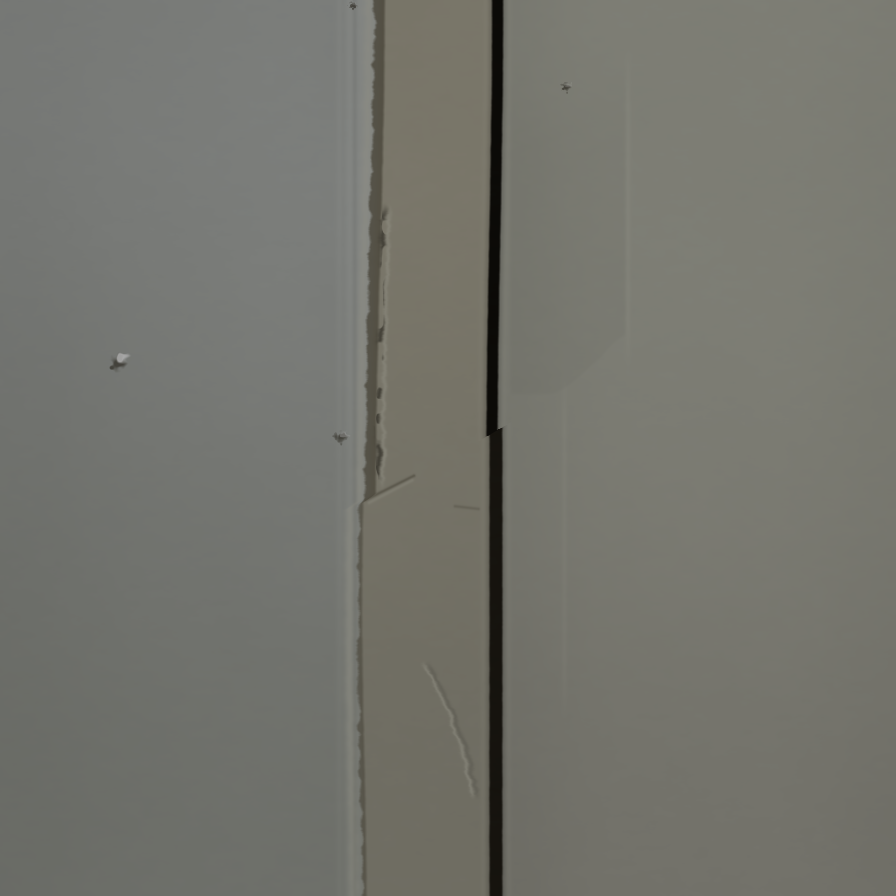
This texture is drawn by a WebGL 2 fragment shader. Its source:

```glsl
#version 300 es
precision highp float;
// Two worn painted panels beside a narrow strip, with a chipped seam and a dark gap.
uniform vec2 u_resolution;
out vec4 fragColor;

const vec3 LEFT_TOP = vec3(0.475, 0.483, 0.472);
const vec3 LEFT_LOW = vec3(0.430, 0.437, 0.415);
const vec3 STRIP_TOP = vec3(0.475, 0.462, 0.412);
const vec3 STRIP_LOW = vec3(0.435, 0.427, 0.385);
const vec3 RIGHT_TOP = vec3(0.492, 0.493, 0.458);
const vec3 RIGHT_LOW = vec3(0.450, 0.446, 0.415);
const vec3 SEAM_BROWN = vec3(0.300, 0.285, 0.240);
const vec3 CHIP_DARK = vec3(0.200, 0.190, 0.160);
const vec3 PAINT_LIGHT = vec3(0.570, 0.565, 0.520);
const vec3 GAP_TOP = vec3(0.045, 0.040, 0.028);
const vec3 GAP_LOW = vec3(0.085, 0.075, 0.055);
const float SEAM_END = 0.443;   // height where the wide seam turns into a crack
const float GAP_STEP = 0.518;   // height where the gap shifts sideways
const float GRAIN = 0.007;

float hash(vec2 p) {
    return fract(sin(dot(p, vec2(127.1, 311.7))) * 43758.5453);
}

float noise(vec2 p) {
    vec2 i = floor(p), f = fract(p);
    f = f * f * (3.0 - 2.0 * f);
    return mix(mix(hash(i), hash(i + vec2(1, 0)), f.x),
               mix(hash(i + vec2(0, 1)), hash(i + vec2(1, 1)), f.x), f.y);
}

float fbm(vec2 p) {
    float sum = 0.0, gain = 0.5;
    for (int i = 0; i < 4; i++) {
        sum += gain * noise(p);
        p = p * 2.03 + 7.1;
        gain *= 0.5;
    }
    return sum;
}

// Smooth coverage of the inside (negative side) of a distance
float cover(float d, float soft) {
    return 1.0 - smoothstep(-soft, soft, d);
}

float bell(float x, float width) {
    return exp(-x * x / (width * width));
}

// 1 between lo and hi, with soft ends
float span(float x, float lo, float hi, float soft) {
    return smoothstep(lo - soft, lo + soft, x) * (1.0 - smoothstep(hi - soft, hi + soft, x));
}

float segment(vec2 p, vec2 a, vec2 b) {
    vec2 ab = b - a;
    return length(p - a - ab * clamp(dot(p - a, ab) / dot(ab, ab), 0.0, 1.0));
}

// Small ragged nick: dark pit with a bright torn edge
vec3 nick(vec3 col, vec2 p, vec2 at, float size, float shine) {
    vec2 q = (p - at) / size;
    float ragged = 0.9 * (noise(q * 2.5 + at * 90.0) - 0.5);
    col = mix(col, CHIP_DARK, 0.75 * cover(length(q - vec2(-0.2, -0.3)) - 0.65 + ragged, 0.3));
    return mix(col, vec3(0.72), shine * cover(length((q - vec2(0.1, 0.15)) * vec2(0.8, 1.4)) - 0.45 + ragged, 0.25));
}

void main() {
    vec2 p = gl_FragCoord.xy / u_resolution;
    float aa = 0.8 / min(u_resolution.x, u_resolution.y);
    float upper = smoothstep(SEAM_END - 0.003, SEAM_END + 0.003, p.y + 0.4 * (0.41 - p.x));
    float rough = fbm(vec2(p.x * 40.0, p.y * 95.0)) - 0.47;

    // Seam and gap paths
    float seamX = mix(0.4045 + 0.0025 * sin(p.y * 9.0 + 1.8), mix(0.4135, 0.4235, smoothstep(SEAM_END, 1.0, p.y)), upper);
    float gapUpper = smoothstep(-aa, aa, p.y - GAP_STEP - 0.6 * (p.x - 0.552));
    float gapX = mix(0.5535, mix(0.5490, 0.5555, smoothstep(0.48, 1.0, p.y)), gapUpper);

    // Panel shading
    vec3 left = mix(LEFT_LOW, LEFT_TOP, smoothstep(0.05, 0.85, p.y + 0.25 * (p.x - 0.25)));
    left *= 1.0 - 0.03 * bell(p.x, 0.12) + 0.02 * bell(p.x - 0.33, 0.1) * p.y;
    vec3 strip = mix(STRIP_LOW, STRIP_TOP, smoothstep(0.1, 0.8, p.y));
    vec3 right = mix(RIGHT_LOW, RIGHT_TOP, smoothstep(0.0, 0.75, p.y));
    right *= 1.0 - 0.045 * bell(p.x - 0.56, 0.07) - 0.03 * smoothstep(0.85, 1.05, p.x);
    vec3 col = mix(left, strip, smoothstep(-0.004, 0.004, p.x - seamX));
    col = mix(col, right, smoothstep(-aa, aa, p.x - gapX));

    // Beveled paint ridge along the left of the seam
    col *= 1.0 + 0.06 * span(p.x, 0.386, seamX, 0.005);
    col = mix(col, PAINT_LIGHT, 0.40 * bell(p.x - seamX + 0.012 + 0.004 * rough, 0.0055));
    col *= 1.0 - 0.06 * bell(p.x - 0.396, 0.003) + 0.03 * bell(p.x - 0.379, 0.004);

    // Wide brown seam above, thin broken crack below
    float seamHalf = mix(0.0022 + 0.005 * rough, 0.0060 + 0.005 * rough, upper);
    float seam = cover(abs(p.x - seamX + 0.004 * rough) - seamHalf, 0.0013 + aa);
    col = mix(col, SEAM_BROWN, seam * mix(0.70, 0.85, upper));

    // Chipped right lip of the seam
    float chipZone = span(p.y, 0.46, 0.765, 0.01);
    float lipX = p.x - seamX - 0.0085 - 0.008 * rough;
    float flakes = smoothstep(0.52, 0.68, noise(vec2(p.x * 130.0, p.y * 75.0)));
    col = mix(col, CHIP_DARK, 0.75 * chipZone * flakes * bell(lipX, 0.0035));
    col = mix(col, PAINT_LIGHT, 0.45 * chipZone * bell(lipX - 0.0055, 0.0025));

    // Creases and lifted flake on the strip
    float crease = segment(p, vec2(0.408, 0.442), vec2(0.462, 0.469));
    float smallCrease = segment(p, vec2(0.508, 0.435), vec2(0.534, 0.432));
    col = mix(col, SEAM_BROWN, 0.60 * bell(crease, 0.0018) + 0.35 * bell(smallCrease, 0.0018));
    col = mix(col, PAINT_LIGHT, 0.30 * bell(segment(p, vec2(0.412, 0.439), vec2(0.46, 0.464)), 0.002));
    float flakeX = p.x - mix(0.527, 0.472, pow(clamp((p.y - 0.108) / 0.152, 0.0, 1.0), 1.5)) - 0.010 * rough;
    float flakeSpan = span(p.y, 0.112, 0.258, 0.006);
    col = mix(col, PAINT_LIGHT, 0.45 * flakeSpan * bell(flakeX, 0.0022));
    col *= 1.0 - 0.10 * flakeSpan * bell(flakeX - 0.005, 0.003);

    // Faint patch and streaks on the right panel
    float patchLow = 0.560 + 0.055 * smoothstep(0.61, 0.70, p.x) + 0.4 * max(p.x - 0.67, 0.0);
    float patchArea = span(p.x, 0.57, 0.698, 0.003) * smoothstep(-0.003, 0.003, p.y - patchLow);
    col *= 1.0 - 0.025 * patchArea * (1.0 - smoothstep(0.8, 0.96, p.y));
    col *= 1.0 + 0.03 * bell(p.x - 0.701, 0.003) * span(p.y, 0.61, 0.92, 0.04);
    col *= 1.0 + 0.03 * bell(p.x - 0.630, 0.003) * span(p.y, 0.22, 0.56, 0.04);

    // Dark gap with softly lit borders
    float gapD = abs(p.x - gapX + 0.0008 * rough) - mix(0.0072, 0.0062, gapUpper);
    col *= 1.0 - 0.12 * bell(max(gapD, 0.0), 0.004);
    col = mix(col, PAINT_LIGHT, 0.10 * bell(gapD - 0.007, 0.003));
    col = mix(col, mix(GAP_LOW, GAP_TOP, gapUpper), cover(gapD, 0.0008 + aa));

    // Isolated nicks
    col = nick(col, p, vec2(0.134, 0.598), 0.012, 0.8);
    col = nick(col, p, vec2(0.382, 0.514), 0.008, 0.35);
    col = nick(col, p, vec2(0.633, 0.904), 0.006, 0.25);
    col = nick(col, p, vec2(0.395, 0.995), 0.005, 0.2);

    // Surface grain
    col += GRAIN * (fbm(p * vec2(60.0, 110.0)) - 0.47) + 0.012 * (fbm(p * 5.0) - 0.47);
    fragColor = vec4(col, 1.0);
}
```
